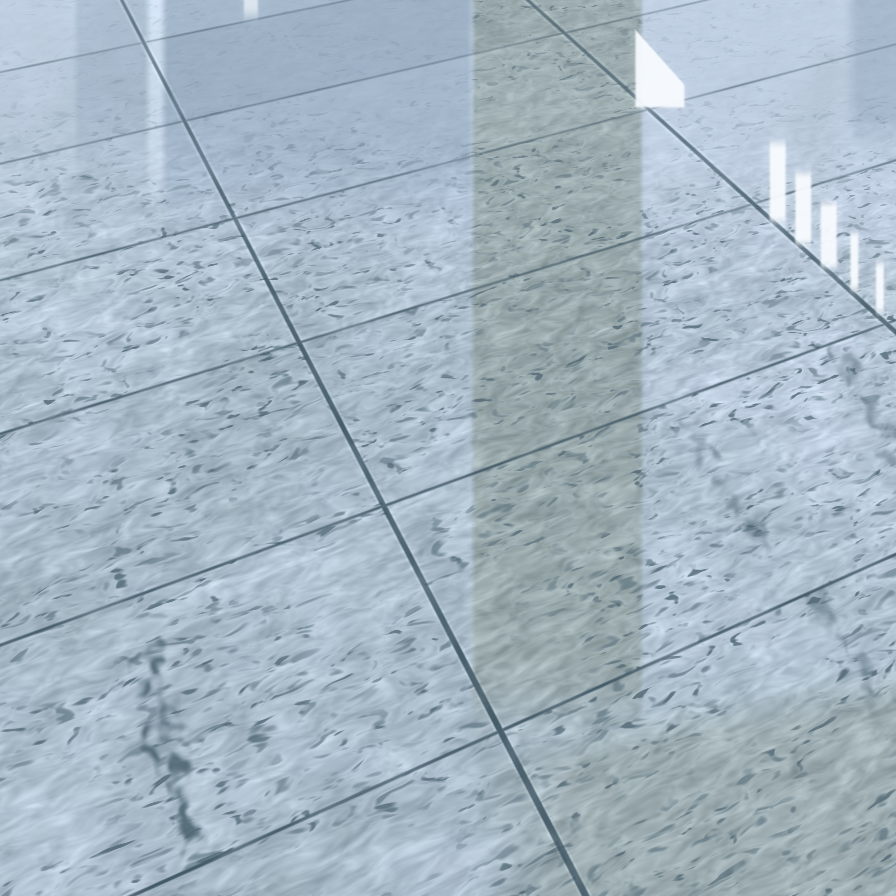
This texture is drawn by a Shadertoy shader. Its source:

```glsl
// Polished stone floor seen in perspective: joints come from two vanishing points
// on one horizon, flecks from warped gradient noise shifted per tile, and
// soft vertical reflections (pillar, wall, windows) are laid over the stone.

#define STONE vec3(0.66, 0.73, 0.78)
#define SKY vec3(0.76, 0.82, 0.895)
#define WALL vec3(0.595, 0.675, 0.755)
#define PILLAR vec3(0.60, 0.66, 0.665)
#define FLECK vec3(0.31, 0.40, 0.45)
#define JOINT vec3(0.26, 0.35, 0.40)
#define GLINT vec3(0.97, 0.985, 1.0)
#define HORIZON 1.768               // height of the horizon
#define VANISH vec2(-0.262, 4.10)   // x of the two vanishing points
#define ORIGIN vec2(0.518, 2.236)   // floor position of one joint crossing
#define SPACING vec2(0.59, 0.519)   // tile size on the floor
#define FLECK_FREQ 45.0

vec2 hash2(vec2 p) {
    vec3 h = fract(p.xyx * vec3(0.1031, 0.1030, 0.0973));
    h += dot(h, h.yzx + 33.33);
    return fract((h.xx + h.yz) * h.zy);
}

float corner(vec2 cell, vec2 offset) {
    float angle = 6.2832 * hash2(cell).x;
    return dot(vec2(cos(angle), sin(angle)), offset);
}

// Gradient noise, about -0.7 to 0.7
float noise(vec2 p) {
    vec2 i = floor(p), f = p - i, e = vec2(1.0, 0.0);
    vec2 s = f * f * f * (f * (f * 6.0 - 15.0) + 10.0);
    return mix(mix(corner(i, f), corner(i + e.xy, f - e.xy), s.x),
               mix(corner(i + e.yx, f - e.yx), corner(i + e.xx, f - e.xx), s.x), s.y);
}

float grain(vec2 q) {
    return noise(q) + 0.55 * noise(q * 2.1 + 5.0);
}

// Soft interval from a to b
float band(float x, float a, float b, float soft) {
    return smoothstep(a - soft, a + soft, x) - smoothstep(b - soft, b + soft, x);
}

float vein(vec2 p, vec2 a, vec2 b, float width) {
    vec2 ab = b - a;
    float t = clamp(dot(p - a, ab) / dot(ab, ab), 0.0, 1.0);
    return smoothstep(width, 0.0, length(p - a - ab * t));
}

// Bright window shapes mirrored in the polish
float windows(vec2 p, float soft) {
    float pane = band(p.x, 0.709, 0.764, soft)
               * band(p.y, 0.880, 0.967 - 1.12 * (p.x - 0.709), soft);
    for (int i = 0; i < 5; i++) {
        float k = float(i);
        vec2 center = vec2(0.868 + 0.0285 * k, 0.797 - 0.0295 * k);
        vec2 halfSize = vec2(0.009 - 0.0045 * smoothstep(2.0, 3.0, k), 0.044 - 0.004 * k);
        vec2 d = abs(p - center) - halfSize;
        pane = max(pane, smoothstep(soft, -soft, d.x) * smoothstep(soft * 3.0, -soft * 3.0, d.y));
    }
    float sliver = band(p.x, 0.272, 0.288, soft) * smoothstep(0.97, 0.995, p.y);
    return max(pane, 0.7 * sliver);
}

void mainImage(out vec4 fragColor, in vec2 fragCoord) {
    vec2 p = fragCoord / iResolution.xy;
    float px = 1.0 / iResolution.y;

    // Floor coordinates
    float depth = HORIZON - p.y;
    vec2 ground = vec2(p.x - VANISH.x, VANISH.y - p.x) / depth;
    vec2 cell = (ground - ORIGIN) / SPACING;
    vec2 tileSeed = hash2(floor(cell) + 50.0);

    // Reflections
    float cloud = noise(p * vec2(5.0, 8.0)) + 0.6 * noise(p * 17.0);
    float high = smoothstep(0.55, 1.0, p.y);
    float pillar = band(p.x, 0.528, 0.716, 0.004) * smoothstep(0.14, 0.27, p.y);
    float wall = band(p.x, 0.183, 0.526, 0.006) * smoothstep(0.68, 0.86, p.y)
               + 0.6 * band(p.x, 0.085, 0.165, 0.005) * smoothstep(0.72, 0.9, p.y)
               + 0.8 * smoothstep(0.94, 0.96, p.x) * smoothstep(0.82, 0.88, p.y);
    float frontEdge = 0.154 + 0.19 * (p.x - 0.56);
    float front = smoothstep(0.03, -0.03, p.y - frontEdge) * smoothstep(0.5, 0.66, p.x);
    float rightGlow = smoothstep(0.71, 0.73, p.x) * smoothstep(0.1, 0.5, p.y);
    vec3 color = mix(STONE, SKY, clamp(0.22 + 0.6 * cloud + 0.65 * high + 0.25 * rightGlow, -0.15, 1.0));
    color = mix(color, WALL, 0.75 * wall);
    color = mix(color, PILLAR, max(0.88 * pillar, 0.75 * front));
    color += 0.03 * (tileSeed.x - 0.5);
    color += 0.09 * band(p.x, 0.165, 0.182, 0.006) * smoothstep(0.72, 0.95, p.y);

    // Stone mottling; the log keeps distant flecks readable
    vec2 q = vec2(ground.x, 3.0 * log(ground.y)) * FLECK_FREQ + 40.0 * tileSeed;
    q += 0.75 * vec2(noise(q * 0.55), noise(q * 0.55 + 9.0));
    float n = grain(q);
    float relief = n - grain(q + vec2(0.3, -0.4));
    float density = smoothstep(-0.42, 0.22, noise(q * 0.14) + 0.5 * noise(q * 0.33 + 3.0));
    float clarity = 1.0 - 0.85 * smoothstep(0.68, 0.92, p.y) * (1.0 - 0.6 * pillar);
    color += clarity * (0.075 * relief + 0.09 * noise(q * 0.45 + 21.0) + 0.06 * noise(q * 1.1 + 33.0));
    color += 0.03 * clarity * noise(q * 3.3 + 13.0);

    // Broad soft flecks, then small sharp dark ones
    color = mix(color, FLECK, 0.62 * clarity * density * smoothstep(0.14, 0.58, n));
    float chips = smoothstep(0.30, 0.52, noise(q * 1.15 + 60.0) + 0.3 * noise(q * 2.7));
    color = mix(color, FLECK, 0.8 * clarity * density * chips);

    // Broken darker veins
    vec2 bent = p + 0.03 * vec2(noise(p * 26.0), noise(p * 26.0 + 7.0))
                  + 0.014 * vec2(noise(p * 70.0), noise(p * 70.0 + 7.0));
    float veins = vein(bent, vec2(0.163, 0.258), vec2(0.215, 0.052), 0.021);
    for (int i = 0; i < 3; i++) {
        float k = float(i), odd = mod(k, 2.0);
        vec2 start = vec2(0.77 + 0.08 * k + 0.06 * odd, 0.52 + 0.045 * k - 0.23 * odd);
        veins = max(veins, 0.5 * vein(bent, start, start + vec2(0.08, -0.125), 0.014));
    }
    color = mix(color, FLECK, 0.9 * veins * smoothstep(-0.3, 0.2, noise(p * 45.0)));

    // Joints: exact canvas distance from the gradient of the floor coordinates
    vec2 dist = abs(cell - round(cell)) * SPACING * depth / sqrt(1.0 + ground * ground);
    vec2 halfWidth = vec2(0.0026, 0.0013) * depth / 1.27;
    vec2 line = 1.0 - smoothstep(halfWidth - px, halfWidth + 1.3 * px, dist);
    line *= vec2(0.85 + 0.25 * noise(p * 30.0), 0.8 + 0.5 * noise(p * 14.0)) * (1.0 - vec2(0.25, 0.5) * high);
    color += 0.04 * band(dist.x, halfWidth.x, halfWidth.x + 0.003, 0.001);
    color = mix(color, JOINT, clamp(max(line.x, line.y), 0.0, 1.0));

    // Window glints with a faint halo
    color = mix(color, GLINT, max(0.95 * windows(p, 0.0026), 0.25 * windows(p, 0.012)));
    fragColor = vec4(clamp(color, 0.0, 1.0), 1.0);
}
```
